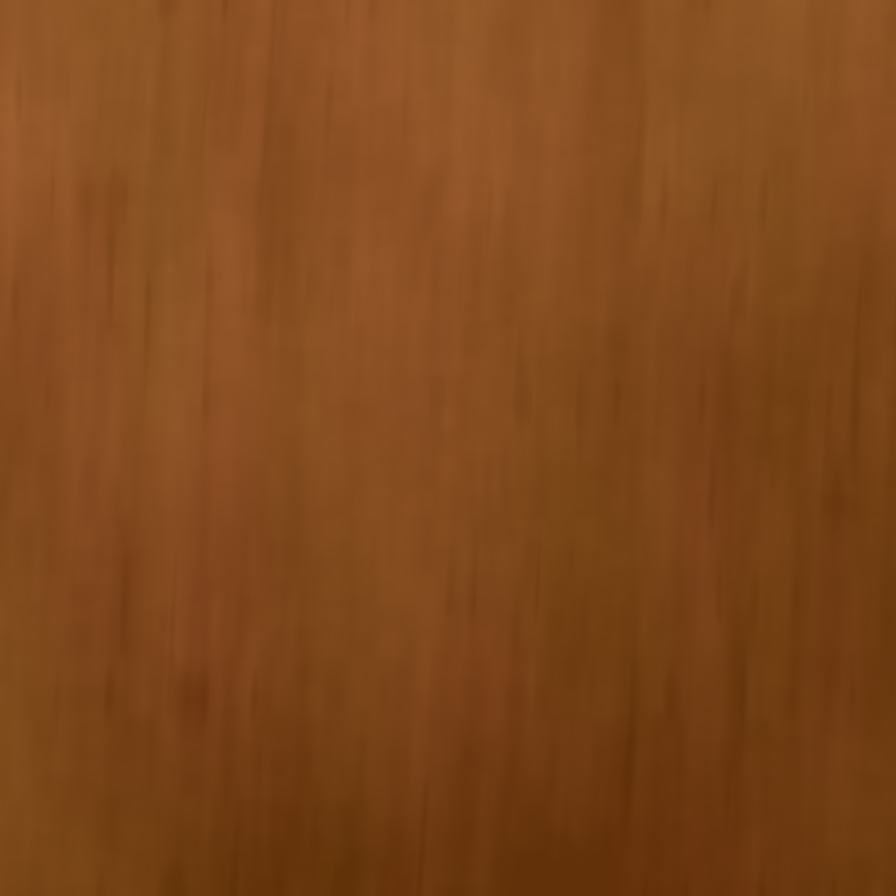
This texture is drawn by a Shadertoy shader. Its source:

```glsl
// Soft brown polished wood with faint, slightly leaning vertical grain.

const vec3 DARK_WOOD = vec3(0.400, 0.205, 0.045);
const vec3 LIGHT_WOOD = vec3(0.600, 0.365, 0.175);
const vec3 OLIVE_SHIFT = vec3(-0.012, 0.010, -0.012);

const float MEAN_TONE = 0.43;
const vec2 LIGHT_SLOPE = vec2(-0.24, 0.62);
const float GRAIN_LEAN = 0.04;
const float GRAIN_WAVER = 0.010;

const vec2 CLOUD_SCALE = vec2(4.5, 3.5);
const vec2 BAND_SCALE = vec2(17.0, 1.6);
const vec2 STREAK_SCALE = vec2(48.0, 4.0);
const vec2 FIBRE_SCALE = vec2(105.0, 13.0);
const vec2 MOTTLE_SCALE = vec2(42.0, 64.0);
const float PATCH_SCALE = 32.0;

const float CLOUD_DEPTH = 0.30;
const float BAND_DEPTH = 0.17;
const float STREAK_DEPTH = 0.17;
const float FIBRE_DEPTH = 0.09;
const float MOTTLE_DEPTH = 0.045;
const float PATCH_DEPTH = 0.045;
const float PORE_DEPTH = 0.15;

// Integer hash of a lattice cell, from 0 to 1.
float hash(vec2 cell) {
    uvec2 q = uvec2(ivec2(cell)) * uvec2(1597334673u, 3812015801u);
    uint n = (q.x ^ q.y) * 1597334673u;
    n = (n ^ (n >> 15)) * 2246822519u;
    n ^= n >> 13;
    return float(n >> 8) / 16777216.0;
}

// Blends the four lattice corners by the given weights.
float blendCell(vec2 cell, vec2 w) {
    float low = mix(hash(cell), hash(cell + vec2(1, 0)), w.x);
    float high = mix(hash(cell + vec2(0, 1)), hash(cell + vec2(1, 1)), w.x);
    return mix(low, high, w.y);
}

// Smooth value noise centred on zero.
float noise(vec2 p) {
    vec2 f = fract(p);
    return blendCell(floor(p), f * f * (3.0 - 2.0 * f)) - 0.5;
}

// Faint square patches with softened borders.
float patches(vec2 p) {
    return blendCell(floor(p), smoothstep(0.35, 0.65, fract(p))) - 0.5;
}

void mainImage(out vec4 fragColor, in vec2 fragCoord) {
    vec2 uv = fragCoord / iResolution.xy;

    // Grain coordinates lean and waver along their length.
    vec2 grain = uv;
    grain.x -= GRAIN_LEAN * uv.y;
    grain.x += GRAIN_WAVER * noise(uv * vec2(6.0, 5.0) + 70.0);

    // Broad light falling from the upper left, with cloudy variation.
    float tone = MEAN_TONE + dot(uv - 0.5, LIGHT_SLOPE);
    float cloud = noise(uv * CLOUD_SCALE + 11.0);
    cloud += 0.5 * noise(uv * CLOUD_SCALE * 2.1 + 37.0);
    tone += CLOUD_DEPTH * cloud;

    // Long bands, narrow streaks and fine fibres, fading in places.
    float band = noise(grain * BAND_SCALE + 23.0);
    float streak = noise(grain * STREAK_SCALE + 5.0);
    float fibre = noise(grain * FIBRE_SCALE + 91.0);
    float clarity = 0.85 + 0.7 * noise(uv * vec2(5.0, 4.0) + 53.0);
    clarity *= mix(1.25, 0.8, uv.x);
    tone += clarity * (BAND_DEPTH * band + STREAK_DEPTH * streak
                     + FIBRE_DEPTH * fibre);

    // Sparse dark pores, drawn out along the grain.
    float pore = noise(grain * vec2(72.0, 9.0) + 140.0) + 0.5;
    tone -= PORE_DEPTH * clarity * smoothstep(0.76, 1.0, pore);

    // Weak mottling and blocky softness.
    tone += MOTTLE_DEPTH * noise(uv * MOTTLE_SCALE + 17.0);
    tone += PATCH_DEPTH * patches(uv * PATCH_SCALE + 29.0);

    // Brown ramp with gentle drifts between olive and red.
    vec3 color = mix(DARK_WOOD, LIGHT_WOOD, clamp(tone, -0.08, 1.08));
    float drift = noise(grain * vec2(13.0, 3.0) + 61.0)
                + noise(uv * 5.0 + 83.0);
    color += OLIVE_SHIFT * drift;

    fragColor = vec4(color, 1.0);
}
```
